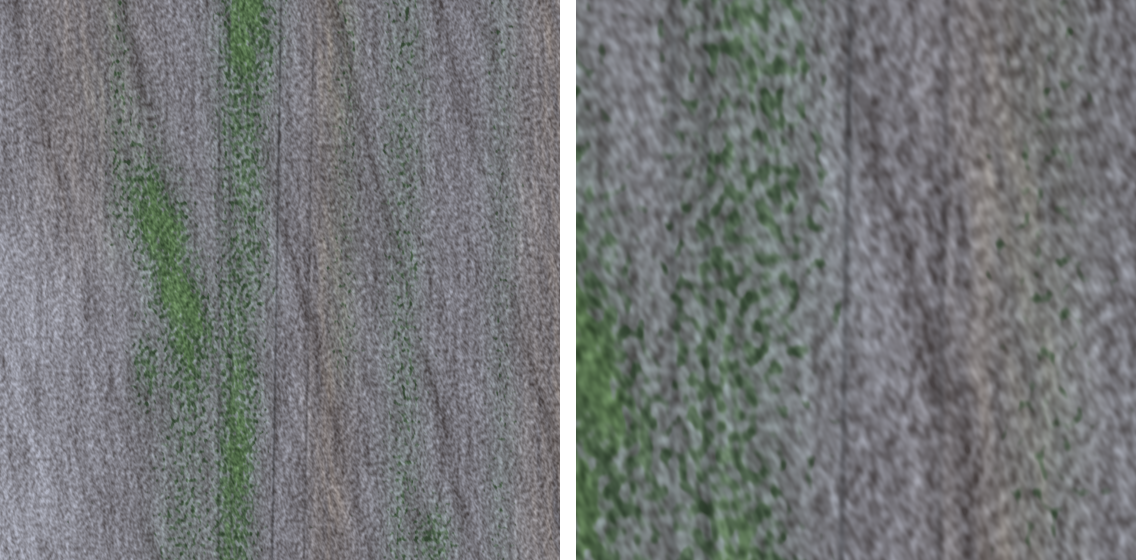
Left, the full canvas; right, a detail of the centre.
Reproduce this texture procedurally as a WebGL 1 fragment shader.

```glsl
precision highp float;
// Aerial view of a bare grey field with slanted tillage streaks and strips of green weeds.
uniform vec2 u_resolution;

#define SOIL_DARK vec3(0.355, 0.340, 0.355)
#define SOIL_LIGHT vec3(0.610, 0.615, 0.660)
#define LEAF_DARK vec3(0.225, 0.305, 0.220)
#define LEAF_LIGHT vec3(0.445, 0.540, 0.430)
#define BROWN_TINT vec3(1.01, 0.95, 0.87)
#define GRAIN_FREQ vec2(190.0, 120.0)
#define PLANT_FREQ vec2(125.0, 95.0)
#define GRAIN_CONTRAST 0.56
#define STREAK_CONTRAST 0.36
#define TILLAGE_SLANT 0.26
#define TILLAGE_STEP 0.19

vec2 gradient(vec2 cell) {
  vec3 p = fract(cell.xyx * vec3(0.1031, 0.1030, 0.0973));
  p += dot(p, p.yzx + 33.33);
  float angle = 6.2832 * fract((p.x + p.y) * p.z);
  return vec2(cos(angle), sin(angle));
}

// Gradient noise, roughly -1 to 1
float noise(vec2 p) {
  vec2 i = floor(p), f = fract(p);
  vec2 w = f * f * f * (f * (f * 6.0 - 15.0) + 10.0);
  float a = dot(gradient(i), f);
  float b = dot(gradient(i + vec2(1.0, 0.0)), f - vec2(1.0, 0.0));
  float c = dot(gradient(i + vec2(0.0, 1.0)), f - vec2(0.0, 1.0));
  float d = dot(gradient(i + 1.0), f - 1.0);
  return 1.4 * mix(mix(a, b, w.x), mix(c, d, w.x), w.y);
}

float fbm(vec2 p) {
  float sum = 0.0, gain = 0.6;
  for (int i = 0; i < 3; i++) {
    sum += gain * noise(p);
    p = p * 2.03 + 17.3;
    gain *= 0.55;
  }
  return sum;
}

// Soft bump of the given half width
float band(float offset, float width) {
  float d = offset / width;
  return exp(-d * d);
}

// Share of the ground covered by plants
float plantCover(vec2 p) {
  float x = p.x, y = p.y;
  float strip = band(x - mix(0.415, 0.445, y), mix(0.040, 0.056, y));
  strip *= 0.62 + 0.25 * smoothstep(0.78, 0.95, y) + 0.22 * (1.0 - smoothstep(0.15, 0.50, y));
  float lens = band(x - 0.335 + 0.28 * max(y - 0.42, 0.0), 0.058);
  lens *= mix(0.48, 0.95, smoothstep(0.22, 0.45, y)) * mix(1.0, 0.3, smoothstep(0.62, 0.80, y));
  lens *= 1.0 - smoothstep(0.80, 0.95, y);
  float tuft = 0.8 * band(length((p - vec2(0.26, 0.33)) / vec2(0.026, 0.070)), 1.0);
  float corner = 0.70 * band(length((p - vec2(0.77, 0.04)) / vec2(0.040, 0.07)), 1.0);
  float rows = 0.42 * band(x - 0.21, 0.024) * smoothstep(0.45, 0.65, y);
  rows += 0.40 * band(x - 0.72, 0.040);
  rows += 0.33 * band(x - 0.615, 0.030) * smoothstep(0.25, 0.40, y);
  rows += 0.27 * band(x - 0.895, 0.030);
  return max(max(strip, lens), max(max(tuft, corner), rows));
}

void main() {
  vec2 uv = gl_FragCoord.xy / u_resolution;
  vec2 p = uv + vec2(0.012 * fbm(uv * vec2(9.0, 6.0)), 0.0);
  float along = p.x + TILLAGE_SLANT * p.y;
  float upright = uv.x - 0.02 * uv.y;

  // Grain and streaks of the soil
  vec2 lean = vec2(p.x + 0.12 * p.y, p.y);
  float grain = 0.72 * noise(lean * GRAIN_FREQ)
              + 0.55 * noise(vec2(uv.x - 0.35 * uv.y, uv.y + 0.2 * uv.x) * GRAIN_FREQ * 0.62 + 31.0)
              + 0.50 * noise(vec2(uv.x + 0.4 * uv.y, uv.y) * GRAIN_FREQ * 1.37 + 5.0);
  float streak = 0.60 * noise(vec2(along * 95.0, p.y * 8.0))
               + 0.65 * noise(vec2(upright * 105.0, p.y * 5.0) + 53.0)
               + 0.40 * noise(vec2(along * 28.0, p.y * 2.5) + 11.0);
  float patches = fbm(uv * vec2(6.0, 4.0) + 7.0);
  float pale = (1.0 - smoothstep(0.05, 0.28, uv.x)) * (1.0 - smoothstep(0.35, 0.85, uv.y));
  float tone = 0.49 + GRAIN_CONTRAST * grain + STREAK_CONTRAST * streak
             + 0.16 * patches + 0.32 * pale;

  // Slanted, repeated tillage furrows
  float furrow = (fract((along - 0.09) / TILLAGE_STEP + 0.5) - 0.5) * TILLAGE_STEP;
  float worn = 0.65 + 0.6 * noise(vec2(along * 8.0, p.y * 5.0) + 3.0);
  tone -= worn * (0.26 * band(furrow, 0.011) + 0.16 * band(furrow - 0.004, 0.003));
  vec3 soil = mix(SOIL_DARK, SOIL_LIGHT, clamp(tone, -0.3, 1.35));

  // Warm stripes on the right and a reddish upper left
  float brown = 0.8 * band(uv.x - 0.59, 0.04) + 0.8 * smoothstep(0.88, 1.0, uv.x)
              + 0.6 * band(uv.x - 0.15, 0.10) * smoothstep(0.35, 0.8, uv.y);
  soil *= mix(vec3(1.0), BROWN_TINT, clamp(brown * (0.7 + 0.8 * streak), 0.0, 1.0));

  // Weeds, scattered where thin and closed where dense
  float clump = noise(vec2(along * 34.0, p.y * 16.0) + 41.0);
  float cover = plantCover(p) * (1.0 + 0.30 * patches + 0.20 * streak + 0.25 * clump);
  float plant = noise(p * PLANT_FREQ + 71.0);
  float leaf = smoothstep(-0.08, 0.52, 1.35 * cover - 0.62 + 0.80 * plant - 0.18 * grain);
  float leafTone = 0.48 + 0.58 * grain + 0.40 * streak - 0.30 * plant - 0.25 * (1.0 - cover);
  vec3 leaves = mix(LEAF_DARK, LEAF_LIGHT, clamp(leafTone, -0.2, 1.3));
  leaves *= mix(vec3(1.0), vec3(0.92, 1.0, 0.82), smoothstep(0.6, 1.0, cover));
  soil *= mix(vec3(1.0), vec3(0.91, 0.99, 0.92), clamp(cover * 1.6, 0.0, 1.0));
  vec3 color = mix(soil, leaves, 0.88 * leaf);

  // Thin upright wheel lines
  float fade = 0.8 + 0.35 * noise(vec2(2.0, uv.y * 14.0));
  float lines = 0.36 * band(uv.x - mix(0.486, 0.502, uv.y), 0.0024);
  lines += 0.19 * band(uv.x - mix(0.543, 0.561, uv.y), 0.0022);
  lines += 0.20 * band(uv.x - mix(0.390, 0.392, uv.y), 0.0024);
  lines += 0.20 * band(uv.x - mix(0.413, 0.409, uv.y), 0.0028);
  color *= 1.0 - fade * lines;
  color += 0.05 * band(uv.x - 0.957, 0.003) * fade;
  gl_FragColor = vec4(clamp(color, 0.0, 1.0), 1.0);
}
```
